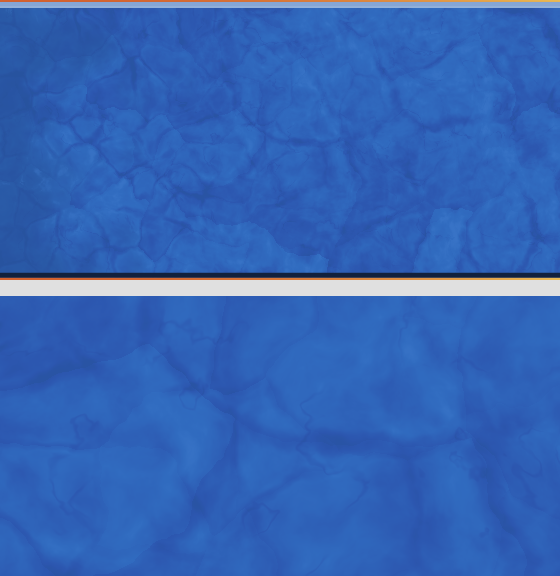
Top, the full canvas; bottom, a detail of the centre.
Give the GLSL for this texture, as a Shadertoy shader.

```glsl
// Blue-tinted bed of rough stones framed by thin orange, pale and navy bands.

float hash(vec2 p) {
    return fract(sin(dot(p, vec2(127.1, 311.7))) * 43758.5453);
}

float noise(vec2 p) {
    vec2 i = floor(p);
    vec2 f = fract(p);
    f = f * f * (3.0 - 2.0 * f);
    float low = mix(hash(i), hash(i + vec2(1, 0)), f.x);
    float high = mix(hash(i + vec2(0, 1)), hash(i + vec2(1, 1)), f.x);
    return mix(low, high, f.y);
}

mat2 rotation(float angle) {
    float c = cos(angle), s = sin(angle);
    return mat2(c, s, -s, c);
}

float fbm(vec2 p) {
    float sum = 0.0, amplitude = 0.5;
    for (int i = 0; i < 5; i++) {
        sum += amplitude * noise(p);
        p = rotation(0.6) * p * 2.03 + 7.3;
        amplitude *= 0.5;
    }
    return sum;
}

// Thin dark veins where the noise crosses its middle value.
float veins(vec2 p, float width) {
    return 1.0 - smoothstep(0.0, width, abs(fbm(p) - 0.48));
}

// Elongated, randomly turned cells: x = gap to neighbour, y = id, zw = offset.
vec4 stones(vec2 p, float stretch) {
    vec2 cell = floor(p);
    float nearest = 9.0, second = 9.0, id = 0.0;
    vec2 offset = vec2(0);
    for (int y = -2; y <= 2; y++) {
        for (int x = -2; x <= 2; x++) {
            vec2 c = cell + vec2(x, y);
            vec2 d = p - c - vec2(hash(c), hash(c + 19.7));
            float angle = 0.5 + 2.4 * (hash(c + 41.3) - 0.5);
            vec2 local = d * rotation(angle);
            float dist = length(local * vec2(1.0 / stretch, stretch));
            if (dist < nearest) {
                second = nearest;
                nearest = dist;
                id = hash(c + 73.1);
                offset = d;
            } else {
                second = min(second, dist);
            }
        }
    }
    return vec4(second - nearest, id, offset);
}

// Tone of one layer: facet shade, lit upper side, broken shadow in the gaps.
float stoneTone(vec2 p, float stretch, float roughness) {
    vec4 s = stones(p, stretch);
    float shade = 0.5 * (s.y - 0.5) + 0.28 * dot(s.zw, vec2(0.5, 0.85));
    float gap = 1.0 - smoothstep(0.0, 0.16, s.x);
    float rim = smoothstep(0.08, 0.16, s.x) * (1.0 - smoothstep(0.16, 0.34, s.x));
    return shade - 0.6 * gap * smoothstep(0.3, 0.7, roughness) + 0.13 * rim;
}

vec3 rubble(vec2 p, float x) {
    vec2 warp = vec2(fbm(p * 6.0), fbm(p * 6.0 + 31.0)) - 0.48;
    vec2 q = p + 0.13 * warp;
    float rough = fbm(p * 11.0 + 5.0);
    float grain = fbm(p * 30.0 + 3.0 * warp) - 0.48;

    float large = stoneTone(q * 3.4 + 2.0, 1.35, rough);
    float small = stoneTone(q * 8.0 + 9.0, 1.12, rough);
    float smallShare = mix(0.7, 0.25, smoothstep(0.1, 0.65, x));
    float tone = 0.46 + 0.16 * x + mix(large, small, smallShare);
    tone += 0.8 * grain + 0.6 * (fbm(p * 3.0 + 17.0) - 0.48);
    tone -= 0.24 * veins(q * 9.0 + 4.0, 0.022) * smoothstep(0.4, 0.6, rough);

    vec3 deep = vec3(0.172, 0.335, 0.685);
    vec3 pale = vec3(0.190, 0.422, 0.752);
    vec3 color = mix(deep, pale, smoothstep(0.05, 0.95, tone));
    vec3 shadow = vec3(0.150, 0.325, 0.610);
    color = mix(color, shadow, 0.65 * (1.0 - smoothstep(0.0, 0.26, x + 0.4 * warp.x)));
    color = mix(color, shadow, 0.55 * (1.0 - smoothstep(-0.15, 0.22, tone)));
    float glint = smoothstep(0.85, 1.3, tone + 0.5 * grain);
    return mix(color, vec3(0.26, 0.49, 0.81), 0.4 * glint);
}

// Smooth-edged horizontal band between two heights.
float band(float y, float low, float high, float blur) {
    return smoothstep(low - blur, low + blur, y) * (1.0 - smoothstep(high - blur, high + blur, y));
}

void mainImage(out vec4 fragColor, in vec2 fragCoord) {
    vec2 uv = fragCoord / iResolution.xy;
    vec2 p = uv * vec2(iResolution.x / iResolution.y, 1.0);
    float blur = 0.6 / iResolution.y;

    vec3 color = rubble(p, uv.x);
    vec3 orange = mix(vec3(0.83, 0.38, 0.18), vec3(0.92, 0.73, 0.33), uv.x * uv.x);
    vec3 haze = mix(vec3(0.62, 0.73, 0.87), vec3(0.52, 0.65, 0.84), smoothstep(0.973, 0.980, uv.y));
    vec3 navy = vec3(0.07, 0.13, 0.24);

    // Frame bands, top to bottom.
    color = mix(color, haze, band(uv.y, 0.972, 0.993, blur));
    color = mix(color, orange, band(uv.y, 0.993, 1.1, blur));
    color = mix(color, navy, band(uv.y, 0.008, 0.026, blur));
    color = mix(color, orange, band(uv.y, -0.1, 0.008, blur));
    fragColor = vec4(color, 1.0);
}
```
